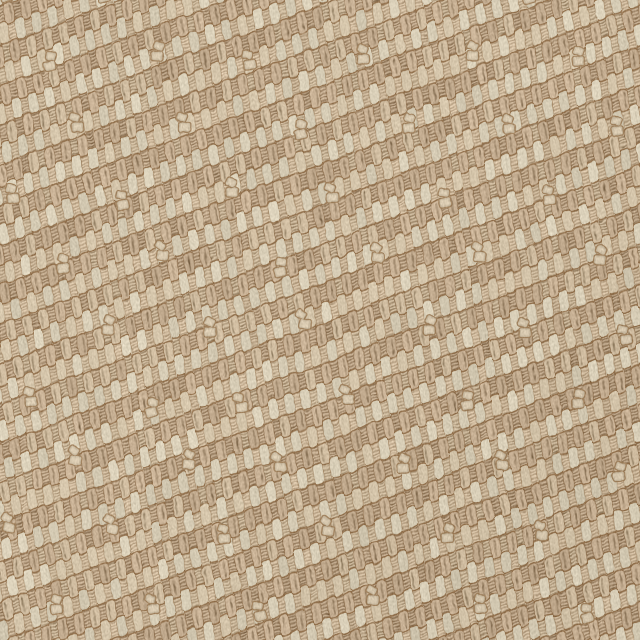
A Shadertoy shader for this texture:

```glsl
// Tilted basket weave: pale and brown rows of upright yarn blocks, smooth ones
// alternating with ribbed ones, and scattered pairs of small raised nubs.
// Blocks are rounded boxes in a skewed grid; nubs sit on a jittered lattice.

vec2 hash2(vec2 p) {
    p = vec2(dot(p, vec2(127.1, 311.7)), dot(p, vec2(269.5, 183.3)));
    return fract(sin(p) * 43758.5);
}

float gradientNoise(vec2 p) {
    vec2 i = floor(p), f = fract(p), u = f * f * (3.0 - 2.0 * f);
    vec2 e = vec2(0.0, 1.0);
    float a = dot(hash2(i) * 2.0 - 1.0, f);
    float b = dot(hash2(i + e.yx) * 2.0 - 1.0, f - e.yx);
    float c = dot(hash2(i + e.xy) * 2.0 - 1.0, f - e.xy);
    float d = dot(hash2(i + e.yy) * 2.0 - 1.0, f - e.yy);
    return mix(mix(a, b, u.x), mix(c, d, u.x), u.y);
}

mat2 rotation(float angle) {
    float c = cos(angle), s = sin(angle);
    return mat2(c, s, -s, c);
}

float roundBox(vec2 p, vec2 halfSize, float radius) {
    vec2 q = abs(p) - halfSize + radius;
    return length(max(q, 0.0)) + min(max(q.x, q.y), 0.0) - radius;
}

// Signed distance to the nearest nub.
float nubDistance(vec2 p) {
    p -= vec2(0.397, 0.915);
    float j = p.y / 0.107;
    vec2 home = floor(vec2((p.x - 0.102 * j) / 0.1667, j) + 0.5);
    float d = 1.0;
    for (int y = -1; y <= 1; y++)
    for (int x = -1; x <= 1; x++) {
        vec2 id = home + vec2(x, y);
        vec2 rnd = hash2(id + 31.0) - 0.5;
        vec2 anchor = vec2(id.x * 0.1667 + id.y * 0.102, id.y * 0.107) + rnd * 0.035;
        for (float side = -1.0; side < 2.0; side += 2.0) {
            vec2 q = p - anchor - side * vec2(0.005 * rnd.x - 0.001, 0.0077);
            q = rotation(0.15 + 0.2 * side + 0.5 * rnd.y) * q;
            d = min(d, roundBox(q, vec2(0.0080, 0.0062) - 0.0006 * side, 0.003));
        }
    }
    return d;
}

void mainImage(out vec4 fragColor, in vec2 fragCoord) {
    vec2 uv = fragCoord / iResolution.y;
    float soft = max(0.7 / iResolution.y, 0.001);

    // Skewed weave coordinates, slightly bent so the yarns are not ruler straight
    vec2 bend = vec2(gradientNoise(uv * 9.0), gradientNoise(uv * 9.0 + 40.0));
    vec2 p = rotation(-0.357) * uv + 0.004 * bend;
    p.x -= 0.19 * p.y;
    p += 0.0022 * vec2(gradientNoise(uv * 110.0), gradientNoise(uv * 110.0 + 70.0));

    // Stagger the columns, then widen the smooth blocks and pinch the ribbed ones
    vec2 pitch = vec2(0.01345, 0.0291);
    vec2 w = p / pitch;
    float column = floor(w.x);
    w.y += 0.08 * mod(column, 2.0) + 0.12 * hash2(vec2(column, 5.0)).x;
    vec2 wave = 3.14159 * w;
    vec2 swell = sin(wave.yx);
    w += vec2(0.1, 0.06) * cos(wave) * swell * (1.7 - 0.7 * swell * swell);
    vec2 cell = floor(w);
    vec2 local = (fract(w) - 0.5) * pitch;
    vec2 rnd = hash2(cell);
    float ribbed = mod(cell.x + cell.y, 2.0);
    float brown = mod(cell.y, 2.0);

    // Yarn block colour, with uneven dye from block to block
    vec3 pale = mix(vec3(0.84, 0.80, 0.71), vec3(0.84, 0.76, 0.65), ribbed);
    vec3 dark = mix(vec3(0.78, 0.69, 0.58), vec3(0.78, 0.69, 0.58), ribbed);
    vec3 yarn = mix(pale, dark, brown) + 0.06 * (rnd.x - 0.5);
    yarn = mix(yarn, vec3(0.83, 0.76, 0.65), 0.7 * step(0.72, rnd.y));

    // Broken cross ribs on the ribbed blocks, a lengthwise groove on the smooth ones
    float fray = gradientNoise(p * vec2(150.0, 110.0) + 20.0);
    float ribs = 0.5 + 0.5 * cos(6.2832 * (local.y / 0.0057 + rnd.x) + 2.5 * fray);
    ribs *= 0.9 + 0.9 * fray;
    yarn -= ribbed * ribs * mix(0.15, 0.20, brown) * vec3(0.95, 1.0, 1.03);
    float groove = smoothstep(0.0022, 0.0, abs(local.x + 0.005 * (rnd.y - 0.5)));
    groove *= smoothstep(0.013, 0.008, abs(local.y)) * (1.0 + 1.8 * fray);
    yarn -= (1.0 - ribbed) * groove * mix(0.02, 0.15, brown);

    // Thin golden seams: faint and broken between columns, firm between rows
    float block = roundBox(local, vec2(0.0061, 0.0134), 0.0016);
    float rowSeam = smoothstep(0.0115, 0.014, abs(local.y));
    vec3 seam = mix(vec3(0.69, 0.58, 0.45), vec3(0.60, 0.48, 0.35), brown);
    seam = mix(seam, vec3(0.60, 0.47, 0.33), rowSeam);
    float seamStrength = clamp(mix(0.75, 1.0, rowSeam) + 0.9 * fray, 0.0, 1.0);
    vec3 color = mix(yarn, seam, smoothstep(-soft, soft, block) * seamStrength);
    color -= 0.03 * smoothstep(-0.002, 0.0, block);

    // Pale nubs with a dark rim
    float nub = nubDistance(uv + 0.002 * fray);
    vec3 nubColor = vec3(0.85, 0.79, 0.69) - 0.08 * smoothstep(-0.004, 0.0, nub);
    color = mix(color, vec3(0.62, 0.50, 0.36), smoothstep(0.002 + soft, 0.002 - soft, nub));
    color = mix(color, nubColor, smoothstep(soft, -soft, nub));

    // Fibre grain and faint shading towards the lower right
    color += 0.10 * gradientNoise(p * vec2(380.0, 240.0));
    color -= 0.02 * smoothstep(0.6, 1.4, uv.x + 0.7 - uv.y);
    fragColor = vec4(clamp(color + 0.01, 0.0, 1.0), 1.0);
}
```
